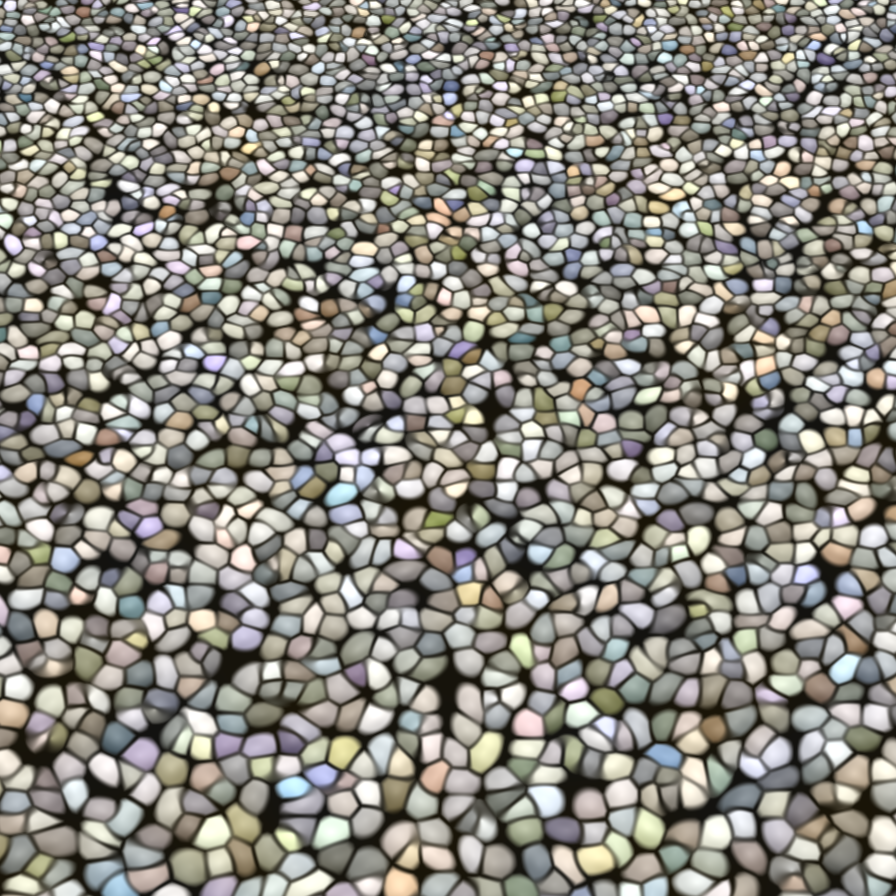
This texture is drawn by a Shadertoy shader. Its source:

```glsl
const float HORIZON = 1.65;   // height at which the ground would vanish
const float COLUMNS = 46.0;   // pebble density across
const float ROWS = 58.0;      // pebble density in depth
const float SQUASH = 0.37;    // extra flattening with distance
const vec3 GAP_COLOR = vec3(0.085, 0.075, 0.045);

vec3 hash3(vec2 p) {
    vec3 q = fract(p.xyx * vec3(0.1031, 0.1030, 0.0973));
    q += dot(q, q.yxz + 33.33);
    return fract((q.xxy + q.yzz) * q.zyx);
}

vec2 rotate(vec2 p, float angle) {
    float c = cos(angle), s = sin(angle);
    return vec2(c * p.x + s * p.y, c * p.y - s * p.x);
}

// Layered sines, about -1 to 1
float waves(vec2 p) {
    float a = sin(p.x * 1.9 + 1.6 * sin(p.y * 1.3));
    float b = sin(p.y * 2.3 + 1.4 * sin(p.x * 1.1 + 2.0));
    return 0.5 * (a + b);
}

// Grey stone with a slight warm, cool or pink tint
vec3 stoneColor(vec3 seed, vec3 tone) {
    float light = 0.46 + 0.51 * seed.x;
    float warmth = 2.0 * tone.x - 1.0;
    float blush = 2.0 * tone.y - 1.0;
    float strength = 0.45 + 1.5 * tone.z * tone.z * tone.z;
    vec3 tint = warmth * vec3(0.055, 0.020, -0.085) + blush * vec3(0.040, -0.022, 0.010);
    return light + vec3(0.014, 0.006, -0.022) + strength * tint;
}

// Screen point to ground cells, seen at a slant
vec2 groundCells(vec2 uv) {
    float depth = HORIZON - uv.y;
    return vec2((uv.x - 0.5) * COLUMNS / depth, ROWS / SQUASH * pow(depth, -SQUASH));
}

// Sideways lean of the cells, removed so that stones stay upright
float cellLean(vec2 uv) {
    return (uv.x - 0.5) * COLUMNS / ROWS * pow(HORIZON - uv.y, SQUASH - 1.0);
}

// Cellular noise with stretched, turned cells that blend softly
vec3 gravel(vec2 p, float lean) {
    vec2 cell = floor(p);
    float nearest = 9.0, second = 9.0, total = 0.0;
    vec3 sum = vec3(0.0);
    for (int j = -2; j <= 2; j++) {
        for (int i = -2; i <= 2; i++) {
            vec2 id = cell + vec2(float(i), float(j));
            vec3 seed = hash3(id + 217.0);
            vec3 shape = hash3(id + 431.0);
            vec3 tone = hash3(id + 689.0);

            vec2 offset = p - id - 0.5 - 0.86 * (seed.yz - 0.5);
            offset.x -= lean * offset.y;
            float stretch = 1.0 + 0.36 * shape.x;
            vec2 turned = rotate(offset, 2.8 * (shape.y - 0.5));
            float d = length(turned * vec2(1.0 / stretch, stretch)) - 0.12 * (shape.z - 0.5);

            second = min(second, max(nearest, d));
            nearest = min(nearest, d);

            // Domed stone, lit from above
            float shade = 0.17 * offset.y + 0.20 * (0.36 - d);
            float weight = exp(-20.0 * d);
            sum += weight * (stoneColor(seed, tone) + shade);
            total += weight;
        }
    }
    vec3 stone = sum / total + 0.035 * waves(p * 3.1);

    // Dark seams of varied depth, deepest where several stones meet
    float seam = 1.0 - smoothstep(0.0, 0.27, second - nearest);
    float hole = smoothstep(0.46, 0.80, nearest);
    float seamDepth = 0.70 + 0.30 * waves(p * 1.3 + 5.0);
    float shadow = clamp(max(seam * seamDepth, hole) + 0.3 * seam * hole, 0.0, 1.0);
    return mix(stone, GAP_COLOR, shadow);
}

void mainImage(out vec4 fragColor, in vec2 fragCoord) {
    vec2 uv = fragCoord / iResolution.y;
    float spread = 0.0007;

    // Four samples give a slight lens softness
    vec3 color = vec3(0.0);
    for (int k = 0; k < 4; k++) {
        vec2 corner = vec2(float(k % 2), float(k / 2)) * 2.0 - 1.0;
        vec2 point = uv + spread * corner;
        color += 0.25 * gravel(groundCells(point), cellLean(point));
    }

    // Broad drifts of warmer and cooler stones
    color += 0.014 * waves(uv * 14.0) * vec3(1.0, 0.3, -1.3);
    fragColor = vec4(clamp(color, 0.0, 1.0), 1.0);
}
```
